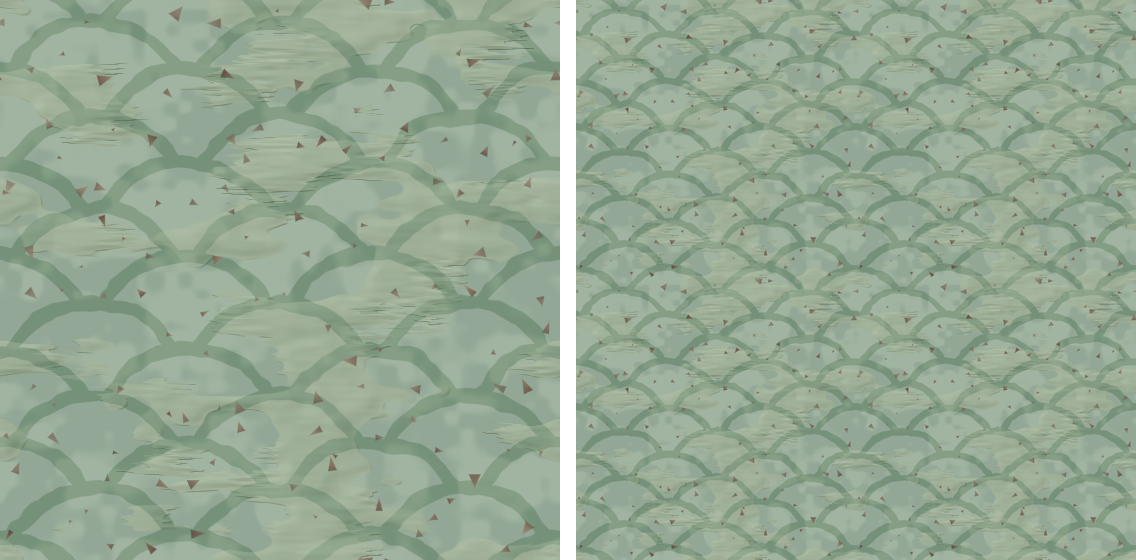
Left: one tile. Right: repeated 2 by 2.
Reproduce this pattern procedurally as a three.js fragment shader.

```glsl
varying vec2 vUv;

const float COLUMNS = 3.0;
const float ROWS = 12.0;
const float RADIUS = 0.5 / COLUMNS;
const float ROW_OFFSET = 0.53;
const float LINE_HALF = 0.0122;
const float WOBBLE = 0.013;
const float SOFT = 0.0015;
const float PEEL_LEVEL = 0.53;
const float TEAR_LENGTH = 0.13;
const float CHIP_CELLS = 12.0;
const float CHIP_CHANCE = 0.8;

const vec3 PALE = vec3(0.63, 0.705, 0.63);
const vec3 SAGE = vec3(0.575, 0.655, 0.59);
const vec3 LINE_LIGHT = vec3(0.52, 0.62, 0.52);
const vec3 LINE_DARK = vec3(0.46, 0.57, 0.48);
const vec3 PEEL = vec3(0.645, 0.70, 0.595);
const vec3 CHIP_LIGHT = vec3(0.61, 0.54, 0.46);
const vec3 CHIP_DARK = vec3(0.37, 0.29, 0.25);

float hash(vec2 p) {
  return fract(sin(dot(p, vec2(127.1, 311.7))) * 43758.5453);
}

// Value noise that wraps over the unit square
float noise(vec2 uv, vec2 cells, float seed) {
  vec2 p = uv * cells;
  vec2 i = floor(p);
  vec2 f = fract(p);
  f = f * f * (3.0 - 2.0 * f);
  vec2 a = mod(i, cells) + seed;
  vec2 b = mod(i + 1.0, cells) + seed;
  return mix(mix(hash(a), hash(vec2(b.x, a.y)), f.x),
             mix(hash(vec2(a.x, b.y)), hash(b), f.x), f.y);
}

// Overlapping circles, each lower row covering the one above
float scaleLines(vec2 p) {
  float halfWidth = LINE_HALF * (0.8 + 0.4 * noise(p, vec2(30.0), 3.7));
  float base = floor(p.y * ROWS - ROW_OFFSET);
  float line = 0.0;
  for (int j = 3; j >= 0; j--) {
    float row = base + float(j);
    float x = fract(p.x * COLUMNS - 0.5 * mod(row, 2.0) + 0.5) - 0.5;
    float centerY = (row + ROW_OFFSET) / ROWS - RADIUS;
    float d = length(vec2(x / COLUMNS, p.y - centerY)) - RADIUS;
    float cover = 1.0 - smoothstep(-SOFT, SOFT, d - halfWidth);
    float band = smoothstep(-SOFT, SOFT, d + halfWidth);
    line = mix(line, band, cover);
  }
  return line;
}

// Positive inside flaked patches, with sideways tears
float peelField(vec2 p) {
  float torn = smoothstep(0.35, 0.8, noise(p, vec2(9.0, 12.0), 5.3));
  p.x += TEAR_LENGTH * torn * (noise(p, vec2(6.0, 220.0), 9.1) - 0.5);
  return 0.7 * noise(p, vec2(7.0, 14.0), 21.4)
       + 0.3 * noise(p, vec2(20.0, 36.0), 13.8) - PEEL_LEVEL;
}

float peelMask(float field) {
  return smoothstep(0.0, 0.03, field);
}

// Scattered triangular chips: colour and opacity
vec4 chips(vec2 p) {
  vec4 result = vec4(0.0);
  vec2 cell = floor(p * CHIP_CELLS);
  for (int y = -1; y <= 1; y++) {
    for (int x = -1; x <= 1; x++) {
      vec2 c = cell + vec2(float(x), float(y));
      vec2 id = mod(c, CHIP_CELLS);
      vec2 center = (c + vec2(hash(id + 0.3), hash(id + 7.6))) / CHIP_CELLS;
      float angle = 6.2832 * hash(id + 15.2);
      float size = mix(0.006, 0.027, hash(id + 31.9));
      float base = size * mix(0.25, 0.45, hash(id + 44.5));
      float s = sin(angle), k = cos(angle);
      vec2 q = mat2(k, s, -s, k) * (p - center);
      float side = dot(vec2(abs(q.x), q.y - size), normalize(vec2(size, base)));
      float shape = 1.0 - smoothstep(-SOFT, SOFT, max(-q.y, side));
      shape *= step(hash(id + 52.1), CHIP_CHANCE) * mix(0.6, 1.0, hash(id + 68.7));
      float tone = clamp(0.45 * hash(id + 73.3) + 0.6 * q.y / size, 0.0, 1.0);
      result = mix(result, vec4(mix(CHIP_DARK, CHIP_LIGHT, tone), shape), step(result.a, shape));
    }
  }
  return result;
}

void main() {
  vec2 uv = vUv;

  // Mottled ground and wobbly scale outlines
  float mottle = 0.55 * noise(uv, vec2(14.0), 2.2) + 0.45 * noise(uv, vec2(36.0), 8.4);
  float blotch = smoothstep(0.4, 0.6, mottle);
  vec2 bend = vec2(noise(uv, vec2(16.0), 11.5), noise(uv, vec2(16.0), 17.9)) - 0.5;
  vec2 ripple = vec2(noise(uv, vec2(56.0), 23.1), noise(uv, vec2(56.0), 29.6)) - 0.5;
  float line = scaleLines(uv + WOBBLE * bend + 0.4 * WOBBLE * ripple);
  vec3 color = mix(mix(SAGE, PALE, blotch), mix(LINE_DARK, LINE_LIGHT, blotch), line);

  // Flaked patches lit from the upper left
  float field = peelField(uv);
  float mask = peelMask(field);
  float slope = smoothstep(0.0, 0.2, field)
              - smoothstep(0.0, 0.2, peelField(uv + vec2(0.009, -0.007)));
  float rim = mask - peelMask(peelField(uv + vec2(0.002, -0.002)));
  float grain = noise(uv, vec2(24.0, 150.0), 37.2) - 0.5;
  color = mix(color, PEEL, mask * mix(0.65, 0.3, line));
  color += mask * (0.025 * grain - 0.07 * clamp(slope, -0.4, 1.0));
  color -= 0.13 * max(rim, 0.0) * smoothstep(0.25, 0.7, noise(uv, vec2(40.0), 41.8));

  // Chips on top
  vec4 chip = chips(uv);
  color = mix(color, chip.rgb + 0.06 * grain, chip.a);
  gl_FragColor = vec4(color, 1.0);
}
```
